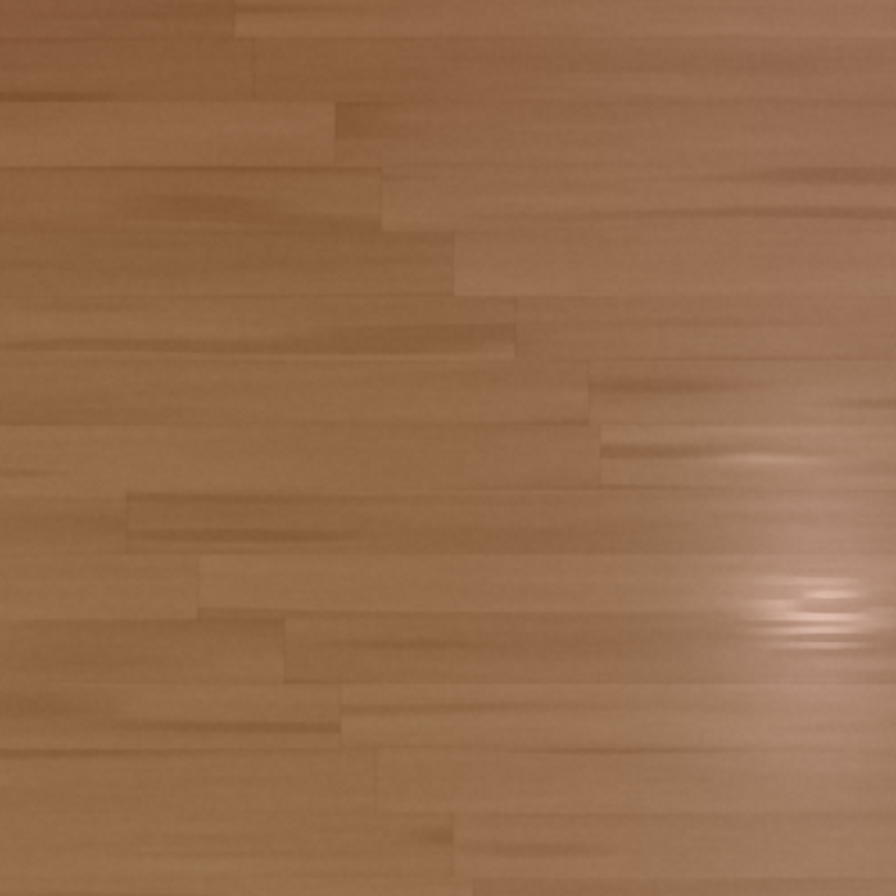
Reproduce this texture procedurally as a WebGL 2 fragment shader.

```glsl
#version 300 es
precision highp float;

uniform vec2 u_resolution;
out vec4 outColor;

// Plank layout, in canvas units
const float ROWS = 13.86;
const float ROW_SHIFT = 0.72;
const float JOINT_START = 0.55;
const float JOINT_DRIFT = 0.065;
const float JOINT_JITTER = 0.06;
const float JUMP_ROW = 6.5;
const float JUMP = 0.6;
const float SEAM_WIDTH = 0.0025;

// Strength of the variations
const float PLANK_VARIATION = 0.034;
const float GRAIN_STRENGTH = 0.055;
const float STREAK_STRENGTH = 0.042;
const float SEAM_STRENGTH = 0.014;
const float SPECKLE_STRENGTH = 0.022;

// Colours and light
const vec3 WOOD_LEFT = vec3(0.575, 0.425, 0.288);
const vec3 WOOD_RIGHT = vec3(0.605, 0.455, 0.345);
const vec3 TOP_SHADE = vec3(0.035, 0.055, 0.042);
const vec3 SHEEN = vec3(0.085, 0.085, 0.115);
const vec3 GLINT = vec3(0.17, 0.18, 0.20);
const vec2 SHEEN_CENTER = vec2(0.91, 0.33);
const vec2 SHEEN_SIZE = vec2(0.13, 0.22);
const vec2 GLINT_CENTER = vec2(0.915, 0.31);
const vec2 GLINT_SIZE = vec2(0.065, 0.045);

float hash(vec2 p) {
    vec3 q = fract(vec3(p.xyx) * 0.1031);
    q += dot(q, q.yzx + 33.33);
    return fract((q.x + q.y) * q.z);
}

float noise(vec2 p) {
    vec2 i = floor(p);
    vec2 f = fract(p);
    f = f * f * (3.0 - 2.0 * f);
    float low = mix(hash(i), hash(i + vec2(1, 0)), f.x);
    float high = mix(hash(i + vec2(0, 1)), hash(i + vec2(1, 1)), f.x);
    return mix(low, high, f.y);
}

float glow(vec2 p, vec2 center, vec2 size) {
    vec2 d = (p - center) / size;
    return exp(-dot(d, d));
}

// Long fibres and occasional dark streaks of one board
float boardTone(vec2 p, float id) {
    vec2 q = p + vec2(id * 7.3, id * 3.1);
    q.y += 0.008 * noise(q * vec2(4.0, 9.0));
    float fibre = 0.55 * noise(q * vec2(2.5, 38.0));
    fibre += 0.30 * noise(q * vec2(6.0, 95.0));
    fibre += 0.15 * noise(q * vec2(15.0, 210.0));
    float streak = smoothstep(0.64, 0.95, noise(q * vec2(3.0, 48.0) + 19.0));
    float tone = PLANK_VARIATION * (hash(vec2(id, 4.0)) - 0.5);
    return tone + GRAIN_STRENGTH * (fibre - 0.5) - STREAK_STRENGTH * streak;
}

// Two boards of a row, meeting at a staggered end joint
float rowTone(vec2 p, float row) {
    float jitter = JOINT_JITTER * (hash(vec2(row, 8.0)) - 0.5);
    float joint = fract(JOINT_START - JOINT_DRIFT * row + JUMP * step(JUMP_ROW, row) + jitter);
    float side = smoothstep(-SEAM_WIDTH, SEAM_WIDTH, p.x - joint);
    float tone = mix(boardTone(p, 2.0 * row + 5.0), boardTone(p, 2.0 * row + 6.0), side);
    float line = exp(-pow((p.x - joint) / SEAM_WIDTH, 2.0));
    return tone - SEAM_STRENGTH * line;
}

void main() {
    vec2 p = gl_FragCoord.xy / u_resolution;

    // Rows blended softly across the nearest seam
    float y = p.y * ROWS + ROW_SHIFT;
    float seam = floor(y + 0.5);
    float seamDistance = (y - seam) / ROWS;
    float above = smoothstep(-SEAM_WIDTH, SEAM_WIDTH, seamDistance);
    float tone = mix(rowTone(p, seam - 1.0), rowTone(p, seam), above);
    float seamFade = noise(vec2(p.x * 4.0, seam * 5.0));
    tone -= SEAM_STRENGTH * seamFade * exp(-pow(seamDistance / (2.0 * SEAM_WIDTH), 2.0));

    // Base colour with a darker, redder upper left
    vec3 color = mix(WOOD_LEFT, WOOD_RIGHT, smoothstep(0.35, 1.0, p.x));
    color -= TOP_SHADE * smoothstep(0.4, 1.05, p.y) * (1.0 - 0.6 * p.x);
    color += tone * vec3(0.95, 1.0, 1.0);

    // Window light broken into horizontal ripples
    float ripple = noise(p * vec2(11.0, 85.0) + 40.0);
    color += SHEEN * glow(p, SHEEN_CENTER, SHEEN_SIZE) * (0.75 + 0.5 * ripple);
    float glint = smoothstep(0.35, 0.9, noise(p * vec2(14.0, 125.0) + 71.0));
    color += GLINT * glow(p, GLINT_CENTER, GLINT_SIZE) * (0.2 + 0.9 * glint);
    float upperGlint = glow(p, vec2(0.86, 0.489), vec2(0.06, 0.006));
    color += 0.35 * GLINT * upperGlint * (0.4 + ripple);

    // Fine surface speckle
    float speckle = 0.6 * noise(p * 250.0) + 0.4 * noise(p * 130.0 + 50.0);
    color += SPECKLE_STRENGTH * (speckle - 0.5);

    outColor = vec4(clamp(color, 0.0, 1.0), 1.0);
}
```
